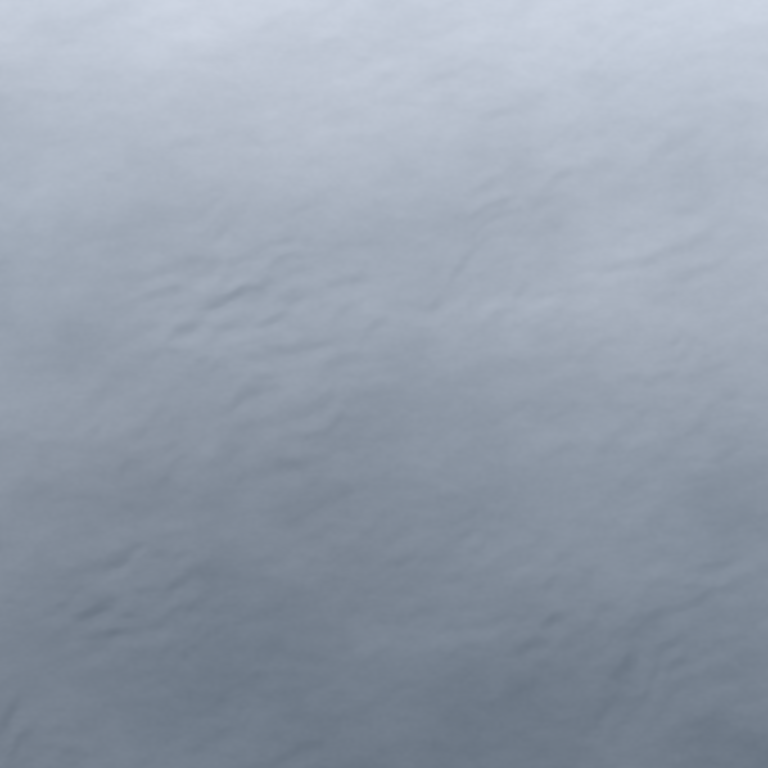
Give the GLSL for this texture, as a three.js fragment shader.

```glsl
// Soft blue-grey cloud deck, pale at the top, with faint patches of wind ripples.
#define LOW_COLOR vec3(0.432, 0.475, 0.528)
#define HIGH_COLOR vec3(0.782, 0.814, 0.866)
#define SIDE_TILT 0.10
#define CLOUD_AMOUNT 0.27
#define MOTTLE_AMOUNT 0.13
#define RIPPLE_ANGLE 0.46
#define RIPPLE_SCALE vec2(19.0, 50.0)
#define RIPPLE_AMOUNT 0.25
#define STREAK_SCALE vec2(34.0, 80.0)
#define STREAK_AMOUNT 0.075
#define GRAIN_AMOUNT 0.022

varying vec2 vUv;

float hash(vec2 cell) {
  vec3 q = fract(vec3(cell.xyx) * 0.1031);
  q += dot(q, q.yzx + 33.33);
  return fract((q.x + q.y) * q.z);
}

float noise(vec2 p) {
  vec2 cell = floor(p);
  vec2 f = fract(p);
  f = f * f * f * (f * (f * 6.0 - 15.0) + 10.0);
  float low = mix(hash(cell), hash(cell + vec2(1.0, 0.0)), f.x);
  float high = mix(hash(cell + vec2(0.0, 1.0)), hash(cell + vec2(1.0)), f.x);
  return mix(low, high, f.y);
}

mat2 rotation(float angle) {
  float c = cos(angle);
  float s = sin(angle);
  return mat2(c, -s, s, c);
}

float fbm(vec2 p) {
  float sum = 0.0;
  float weight = 0.5;
  for (int i = 0; i < 4; i++) {
    sum += weight * noise(p);
    p = rotation(0.6) * p * 2.03 + 17.3;
    weight *= 0.5;
  }
  return sum / 0.9375;
}

// Short, bent crests that rise to the right
float rippleHeight(vec2 p) {
  vec2 bend = vec2(fbm(p * 6.0 + 3.1), fbm(p * 6.0 + 41.7)) - 0.5;
  vec2 q = rotation(RIPPLE_ANGLE) * (p + 0.075 * bend) * RIPPLE_SCALE;
  return 0.7 * noise(q + 60.0) + 0.3 * noise(q * 1.9 + 90.0);
}

float softDisc(vec2 p, vec2 center, float radius) {
  return 1.0 - smoothstep(0.25 * radius, radius, length(p - center));
}

// Three firm patches, the rest scattered by noise
float ripplePatch(vec2 p) {
  float firm = softDisc(p, vec2(0.35, 0.57), 0.21);
  firm = max(firm, 0.7 * softDisc(p, vec2(0.18, 0.22), 0.14));
  firm = max(firm, 0.7 * softDisc(p, vec2(0.88, 0.16), 0.17));
  float scattered = smoothstep(0.50, 0.72, fbm(p * 4.5 + 8.0));
  float fade = 1.0 - 0.8 * smoothstep(0.65, 0.9, p.y);
  return max(firm, 0.5 * scattered) * fade;
}

void main() {
  vec2 p = vUv;

  // Light falling off downwards, a little darker on the left
  float light = mix(p.y * (0.6 + 0.4 * p.y), smoothstep(0.0, 1.0, p.y), 0.3);
  light += SIDE_TILT * (p.x - 0.5) * 4.0 * p.y * (1.0 - p.y);

  // Broad cloud banks and smaller mottles
  light += CLOUD_AMOUNT * (fbm(rotation(0.15) * p * vec2(2.2, 4.5) + 5.0) - 0.5);
  light += MOTTLE_AMOUNT * (fbm(rotation(0.3) * p * vec2(8.0, 14.0) + 31.0) - 0.5);

  // Ripples lit from above
  vec2 toLight = vec2(-0.0025, 0.0055);
  float slope = rippleHeight(p - toLight) - rippleHeight(p + toLight);
  slope *= slope < 0.0 ? 1.2 : 0.55;
  light += RIPPLE_AMOUNT * slope * (0.13 + 0.87 * ripplePatch(p));

  // Faint level streaks and soft grain
  vec2 wavy = p + 0.03 * vec2(0.0, fbm(p * 6.0));
  light += STREAK_AMOUNT * (fbm(wavy * STREAK_SCALE) - 0.5);
  light += GRAIN_AMOUNT * (noise(p * 170.0) - 0.5);

  vec3 color = mix(LOW_COLOR, HIGH_COLOR, light);

  // Slight drift between warm and cool greys
  color += vec3(0.010, 0.0, -0.004) * (fbm(p * 3.0 + 70.0) - 0.5);
  gl_FragColor = vec4(color, 1.0);
}
```
